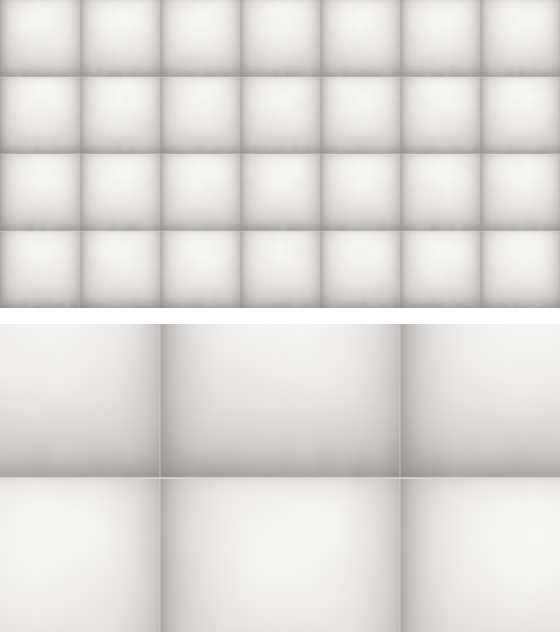
Top: the whole. Bottom: its middle third, enlarged.
Write a Shadertoy shader that draws this pattern.

```glsl
// Wall of soft white padded leather squares with shaded edges and fine pale seams.

const vec2 GRID = vec2(7.0, 4.0);              // panels across and down
const vec3 LIGHT = vec3(0.965, 0.963, 0.958);
const vec3 SHADOW = vec3(0.505, 0.475, 0.465);
const vec3 SEAM = vec3(0.86, 0.85, 0.835);
const vec2 HIGHLIGHT = vec2(0.54, 0.77);       // brightest spot within a panel
const float FALLOFF = 0.22;                    // dimming away from the highlight
const vec4 EDGE_DEPTH = vec4(0.74, 0.42, 0.86, 0.16);   // left, right, bottom, top
const vec4 EDGE_WIDTH = vec4(0.070, 0.075, 0.095, 0.045);
const float SHADE_LIMIT = 1.1;                 // keeps corners from going black
const float SEAM_HALF_WIDTH = 0.0045;          // in panel units
const vec2 SEAM_STRENGTH = vec2(0.30, 0.80);   // vertical, horizontal
const float MOTTLE = 0.075;
const float CREASE = 0.26;
const float PANEL_VARIATION = 0.015;

float hash(vec2 p) {
    vec3 q = fract(vec3(p.xyx) * 0.1031);
    q += dot(q, q.yzx + 33.33);
    return fract((q.x + q.y) * q.z);
}

float noise(vec2 p) {
    vec2 i = floor(p), f = fract(p);
    f = f * f * (3.0 - 2.0 * f);
    return mix(mix(hash(i), hash(i + vec2(1, 0)), f.x),
               mix(hash(i + vec2(0, 1)), hash(i + vec2(1, 1)), f.x), f.y);
}

float fbm(vec2 p) {
    float sum = 0.0, amp = 0.5;
    for (int i = 0; i < 4; i++) {
        sum += amp * noise(p);
        p = p * 2.03 + 17.1;
        amp *= 0.5;
    }
    return sum;
}

// Darkness of a padded panel at local position p in 0..1.
float panelShade(vec2 p, vec2 id) {
    vec4 edge = vec4(p.x, 1.0 - p.x, p.y, 1.0 - p.y);
    float shade = dot(EDGE_DEPTH, exp(-edge / EDGE_WIDTH));
    vec2 away = (p - HIGHLIGHT) * vec2(0.9, 1.0);
    shade += FALLOFF * smoothstep(0.0, 0.85, length(away));

    // Soft leather mottling and small puckers gathered along the lower edge.
    vec2 offset = id * 19.7;
    shade += MOTTLE * (fbm(p * 4.0 + offset) - 0.47);
    float pucker = noise(vec2(p.x * 13.0, p.y * 5.0) + offset) - 0.5;
    shade += CREASE * pucker * exp(-p.y / 0.08);
    shade += PANEL_VARIATION * (hash(id + 5.0) - 0.5);
    return SHADE_LIMIT * (1.0 - exp(-max(shade, 0.0) / SHADE_LIMIT));
}

void mainImage(out vec4 fragColor, in vec2 fragCoord) {
    vec2 grid = fragCoord / iResolution.xy * GRID;
    vec2 id = floor(grid), p = fract(grid);
    vec3 color = mix(LIGHT, SHADOW, panelShade(p, id));

    // Pale seams between panels, antialiased by the size of a pixel.
    vec2 pixel = GRID / iResolution.xy;
    vec2 nearest = round(grid);
    vec2 dist = abs(grid - nearest);
    vec2 line = clamp((SEAM_HALF_WIDTH - dist) / pixel + 0.5, 0.0, 1.0);
    line *= step(0.5, nearest) * step(nearest, GRID - 0.5) * SEAM_STRENGTH;
    color = mix(color, SEAM, max(line.x, line.y));

    fragColor = vec4(color, 1.0);
}
```
